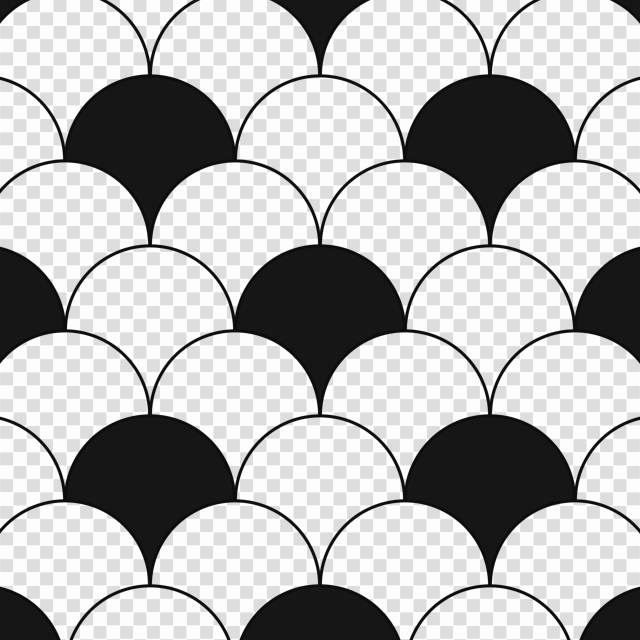
Give the GLSL for this pattern, as a Shadertoy shader.

```glsl
// Overlapping fish-scale discs in staggered rows, painted from the top row down so
// that lower rows lie in front. Every second scale of every second row is solid dark;
// the others are outlined and show a fine checkerboard of soft-cornered squares.

const float SCALE_PITCH = 0.2656;             // distance between scales in a row
const float ROW_PITCH = 0.1328;               // distance between rows
const float RADIUS = 0.1322;                  // middle of the outline
const float HALF_LINE = 0.0024;               // half the outline width
const vec2 ANCHOR = vec2(0.5, 0.4836);        // centre of one dark scale

const float CHECK_SIZE = 1.0 / 48.0;
const vec2 CHECK_SHIFT = vec2(0.0, 0.0017);
const float CHECK_HALF = 0.49;                // half side of a grey square, in cells
const float CHECK_ROUND = 0.1;                // corner radius, in cells

const vec3 WHITE = vec3(0.992);
const vec3 GREY = vec3(0.868);
const vec3 DARK = vec3(0.088);
const vec3 LINE = vec3(0.05);

// Antialiased coverage of a signed distance
float coverage(float dist, float pixel) {
    return 1.0 - smoothstep(-0.75 * pixel, 0.75 * pixel, dist);
}

float roundedBox(vec2 p, float halfSide, float corner) {
    vec2 q = abs(p) - halfSide + corner;
    return length(max(q, 0.0)) + min(max(q.x, q.y), 0.0) - corner;
}

vec3 checkerboard(vec2 p, float pixel) {
    vec2 cellPos = (p - CHECK_SHIFT) / CHECK_SIZE;
    vec2 cell = floor(cellPos);
    float isGrey = mod(cell.x + cell.y, 2.0);
    float box = roundedBox(cellPos - cell - 0.5, CHECK_HALF, CHECK_ROUND);
    return mix(WHITE, GREY, isGrey * coverage(box, pixel / CHECK_SIZE));
}

// Paints the nearest scale of one row over the colour behind it
vec3 paintScale(vec3 behind, vec2 p, float row, vec3 checks, float pixel) {
    float stagger = 0.5 * mod(row, 2.0);
    float column = floor(p.x / SCALE_PITCH - stagger + 0.5);
    vec2 centre = vec2((column + stagger) * SCALE_PITCH, row * ROW_PITCH);
    float dist = length(p - centre) - RADIUS;

    bool isDark = mod(row, 2.0) < 0.5 && mod(column + 0.5 * row, 2.0) < 0.5;
    vec3 fill = isDark ? DARK : checks;
    vec3 disc = mix(LINE, fill, coverage(dist + HALF_LINE, pixel));
    return mix(behind, disc, coverage(dist - HALF_LINE, pixel));
}

void mainImage(out vec4 fragColor, in vec2 fragCoord) {
    float pixel = 1.0 / iResolution.y;
    vec2 uv = fragCoord * pixel;
    vec2 p = uv - ANCHOR;
    vec3 checks = checkerboard(uv, pixel);

    // Rows that can reach this point, back to front
    float baseRow = floor(p.y / ROW_PITCH);
    vec3 color = checks;
    for (int i = 2; i >= -1; i--) {
        color = paintScale(color, p, baseRow + float(i), checks, pixel);
    }
    fragColor = vec4(color, 1.0);
}
```
